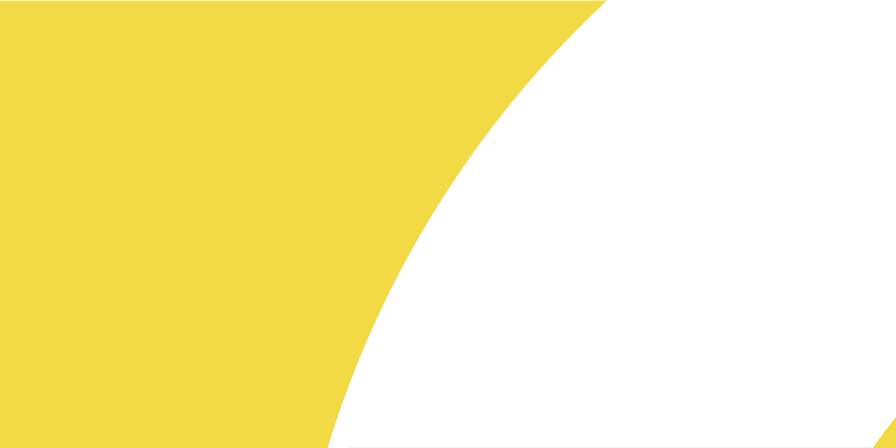
This background is drawn by a WebGL 2 fragment shader. Its source:

```glsl
#version 300 es
precision highp float;
// A broad white ring sweeping across a flat yellow field.
// Two concentric circles, centred beyond the lower right corner, bound the ring;
// faint hairlines finish the top and bottom borders.

uniform vec2 u_resolution;
out vec4 fragColor;

// Lengths are in canvas heights, origin at the lower left.
const vec3 YELLOW = vec3(0.949, 0.855, 0.271);
const vec3 WHITE = vec3(1.0);
const vec3 HAIRLINE_GREY = vec3(0.92);
const vec2 RING_CENTER = vec2(2.898, -0.659);
const float OUTER_RADIUS = 2.2646;
const float INNER_RADIUS = 1.156;
const float HAIRLINE_WIDTH = 0.0026;
const float TOP_STRENGTH = 0.6;
const float BOTTOM_STRENGTH = 0.6;
const float BOTTOM_START = 0.78;

// Coverage of the region where the signed distance is negative.
float coverage(float dist, float pixel) {
    return clamp(0.5 - dist / pixel, 0.0, 1.0);
}

// Signed distance to the band between two concentric circles.
float ringDistance(vec2 p) {
    float radius = length(p - RING_CENTER);
    return max(radius - OUTER_RADIUS, INNER_RADIUS - radius);
}

void main() {
    float pixel = 1.0 / u_resolution.y;
    vec2 p = gl_FragCoord.xy * pixel;

    // White ring over the yellow field
    float ring = coverage(ringDistance(p), pixel);
    vec3 color = mix(YELLOW, WHITE, ring);

    // Pale line along the top border
    float top = coverage(1.0 - HAIRLINE_WIDTH - p.y, pixel);
    color = mix(color, WHITE, top * TOP_STRENGTH);

    // Grey line along the bottom border, inside the ring only
    float bottom = coverage(p.y - HAIRLINE_WIDTH, pixel);
    bottom *= ring * coverage(BOTTOM_START - p.x, pixel);
    color = mix(color, HAIRLINE_GREY, bottom * BOTTOM_STRENGTH);

    fragColor = vec4(color, 1.0);
}
```
